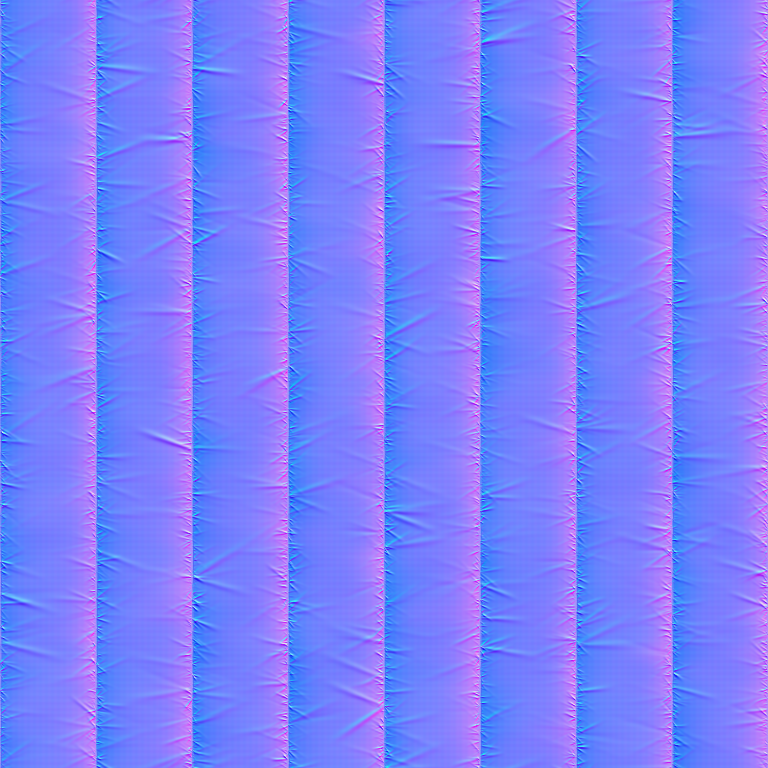
A Shadertoy shader for this texture map:

```glsl
const float SEAMS = 8.0;

vec4 hash(vec3 p) {
    vec4 q = fract(p.xyzx * vec4(0.1031, 0.1030, 0.0973, 0.1099));
    q += dot(q, q.wzxy + 33.33);
    return fract((q.xxyz + q.yzzw) * q.zywx);
}

float noise(vec2 p) {
    vec2 i = floor(p), f = fract(p);
    f = f * f * (3.0 - 2.0 * f);
    float a = hash(vec3(i, 7.0)).x, b = hash(vec3(i + vec2(1, 0), 7.0)).x;
    float c = hash(vec3(i + vec2(0, 1), 7.0)).x, d = hash(vec3(i + 1.0, 7.0)).x;
    return mix(mix(a, b, f.x), mix(c, d, f.x), f.y);
}

// Slope of one tapering fold that leaves the origin at the given angle.
vec2 foldSlope(vec2 p, float angle, float len, float width) {
    vec2 dir = vec2(cos(angle), sin(angle));
    vec2 side = vec2(-dir.y, dir.x);
    float t = dot(p, dir);
    float w = max(width * (0.6 + 0.9 * max(t, 0.0) / len), 0.7 / iResolution.y);
    float d = dot(p, side) / w;
    float fade = smoothstep(-width, width, t) * (1.0 - smoothstep(0.2 * len, len, t));
    return side * d * exp(-d * d) * fade;
}

// Fans of folds along one side of a seam; p.x is the distance from it.
vec2 foldFans(vec2 p, float rows, float len, float spread, float bias, float seed) {
    vec2 slope = vec2(0);
    float row = floor(p.y * rows);
    for (float j = -2.0; j <= 2.0; j++) {
        vec4 fan = hash(vec3(mod(row + j, rows), seed, rows));
        vec2 origin = vec2(0.0, (row + j + fan.x) / rows);
        for (float k = 0.0; k < 3.0; k++) {
            vec4 h = hash(vec3(mod(row + j, rows) + 0.37, seed + k * 31.0, rows));
            float reach = len * mix(0.4, 1.2, h.y);
            float angle = (h.x - 0.5) * 2.0 * spread + bias;
            float strength = (0.25 + fan.y * fan.y) * (h.z - 0.25) * 1.6;
            slope += strength * foldSlope(p - origin, angle, reach, 0.0007 + 0.035 * reach);
        }
    }
    return slope;
}

void mainImage(out vec4 fragColor, in vec2 fragCoord) {
    vec2 p = fragCoord / iResolution.xy;
    float x = p.x + 0.0004 * sin(6.2832 * (5.0 * p.y + 3.0 * p.x));
    float column = floor(x * SEAMS);
    float u = fract(x * SEAMS);
    vec2 n = vec2(-0.06, 0.0);

    // Padded curve and creases on each side of the channel
    for (float s = 0.0; s < 2.0; s++) {
        float facing = 1.0 - 2.0 * s;
        float away = mix(u, 1.0 - u, s);
        float seed = mod(column, SEAMS) * 2.0 + s + 3.0;
        float puff = noise(vec2(seed * 5.3, p.y * 26.0));
        float reach = mix(6.0, 3.6, noise(vec2(seed * 3.7, p.y * 40.0)));
        float strength = mix(0.32 + 0.28 * puff, 0.42 + 0.3 * puff, s);
        n.x -= facing * strength * exp(-pow(away * reach, 1.5));

        vec2 q = vec2(away / SEAMS, p.y);
        vec2 creases = 0.85 * foldFans(q, 24.0, 0.09, 0.5, 0.1 * facing, seed)
                     + 0.9 * foldFans(q, 56.0, 0.042, 0.75, 0.0, seed)
                     + 1.6 * foldFans(q, 120.0, 0.021, 0.95, 0.0, seed)
                     + 1.7 * foldFans(q, 190.0, 0.013, 1.0, 0.0, seed);
        n += creases * vec2(facing, 1.0);
    }

    // Broad undulation and fine weave
    n += 0.08 * (vec2(noise(p * vec2(20, 24)), noise(p * vec2(18, 30) + 40.0)) - 0.5);
    n += 0.022 * sin(6.2832 * 128.0 * p);

    n = clamp(n, -0.8, 0.8);
    vec3 color = vec3(0.5 + 0.5 * n, 0.995 - 0.05 * dot(n, n));

    // Narrow stitched groove: pale lip with a broken blue right edge
    float d = (u - step(0.5, u)) / SEAMS;
    float px = 1.0 / iResolution.x;
    float lip = 1.0 - smoothstep(0.0016 - 0.5 * px, 0.0016 + 0.5 * px, abs(d));
    float edge = 1.0 - smoothstep(0.0006 - 0.5 * px, 0.0006 + 0.5 * px, abs(d - 0.0022));
    float broken = noise(vec2(round(x * SEAMS) * 9.0, p.y * 110.0));
    color = mix(color, vec3(0.66, 0.58, 0.98), lip * (0.35 + 0.5 * broken));
    color = mix(color, vec3(0.30, 0.40, 0.95), edge * 0.8 * broken);
    fragColor = vec4(color, 1.0);
}
```
